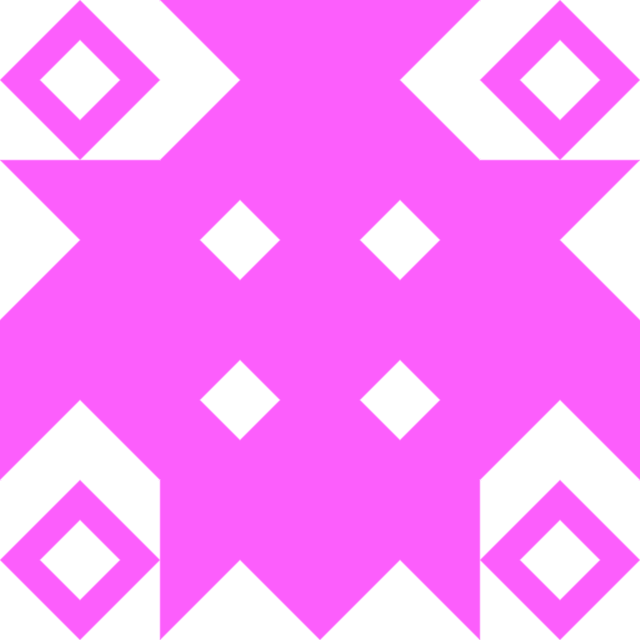
Write a three.js fragment shader that draws this background.

```glsl
varying vec2 vUv;

const vec3 PINK = vec3(0.99, 0.37, 0.99);
const vec3 WHITE = vec3(1.0);
const float TILES = 4.0;        // tiles along each side
const float LARGE_RADIUS = 0.5; // diamond radii, in tiles
const float SMALL_RADIUS = 0.25;
const float EDGE = 0.007;       // half width of edge smoothing, in tiles

// Signed distance to a diamond
float diamond(vec2 p, vec2 center, float radius) {
  vec2 d = abs(p - center);
  return (d.x + d.y - radius) * 0.70711;
}

float coverage(float dist) {
  return 1.0 - smoothstep(-EDGE, EDGE, dist);
}

void main() {
  float middle = TILES * 0.5;
  vec2 tile = vUv * TILES;

  // Mirror left to right, then also bottom to top
  vec2 side = vec2(middle - abs(tile.x - middle), tile.y);
  vec2 corner = middle - abs(tile - middle);

  // White corner tiles, joined by diamonds that show as triangles
  float white = max(corner.x, corner.y) - 1.0;
  white = min(white, diamond(side, vec2(1.0, 3.5), LARGE_RADIUS));
  white = min(white, diamond(side, vec2(0.0, 2.5), LARGE_RADIUS));
  white = min(white, diamond(side, vec2(0.5, 1.0), LARGE_RADIUS));
  white = min(white, diamond(side, vec2(1.5, 0.0), LARGE_RADIUS));

  // Pink corner diamonds, then small white ones in corners and center
  float pink = diamond(corner, vec2(0.5), LARGE_RADIUS);
  float holes = min(diamond(corner, vec2(0.5), SMALL_RADIUS),
                    diamond(corner, vec2(1.5), SMALL_RADIUS));

  vec3 color = mix(PINK, WHITE, coverage(white));
  color = mix(color, PINK, coverage(pink));
  color = mix(color, WHITE, coverage(holes));
  gl_FragColor = vec4(color, 1.0);
}
```
